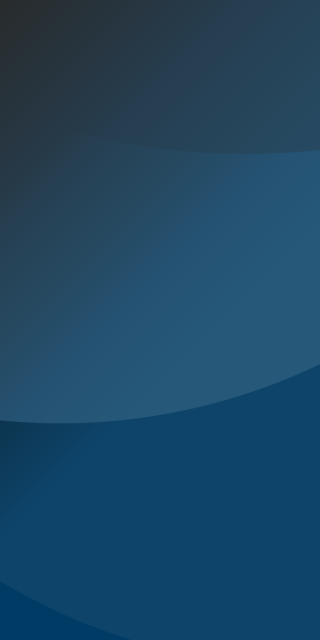
Give the GLSL for this background, as a WebGL 2 fragment shader.

```glsl
#version 300 es
precision highp float;
// Calm blue backdrop of broad overlapping discs hanging from above.
// Every layer is shaded by one diagonal ramp from the upper left corner,
// and signed circle distances give the smooth curved borders.

uniform vec2 u_resolution;
out vec4 outColor;

const vec3 CHARCOAL   = vec3(0.157, 0.169, 0.173);
const vec3 SLATE      = vec3(0.149, 0.235, 0.300);
const vec3 DUSK       = vec3(0.148, 0.288, 0.380);
const vec3 STEEL      = vec3(0.143, 0.322, 0.449);
const vec3 HAZE       = vec3(0.145, 0.347, 0.475);
const vec3 DEEP_TEAL  = vec3(0.048, 0.207, 0.310);
const vec3 OCEAN      = vec3(0.054, 0.268, 0.417);
const vec3 NAVY       = vec3(0.000, 0.231, 0.400);

// Linear step between two positions on the diagonal.
float ramp(float from, float to, float t) {
    return clamp((t - from) / (to - from), 0.0, 1.0);
}

// Antialiased coverage of a disc; pixel is one pixel in canvas units.
float disc(vec2 p, vec2 center, float radius, float pixel) {
    float d = length(p - center) - radius;
    return 1.0 - smoothstep(-0.75 * pixel, 0.75 * pixel, d);
}

// Shared dark end of the two upper layers.
vec3 shadow(float t) {
    return mix(CHARCOAL, SLATE, ramp(0.0, 0.72, t));
}

vec3 upperShade(float t) {
    return mix(shadow(t), DUSK, ramp(0.66, 1.36, t));
}

vec3 middleShade(float t) {
    vec3 color = mix(shadow(t), DUSK, ramp(0.62, 1.08, t));
    color = mix(color, STEEL, ramp(1.08, 1.36, t));
    return mix(color, HAZE, ramp(1.36, 1.72, t));
}

vec3 lowerShade(float t) {
    return mix(DEEP_TEAL, OCEAN, ramp(1.31, 1.70, t));
}

void main() {
    // Width spans 0..1 and height 0..2, with the aspect kept by scaling.
    vec2 p = gl_FragCoord.xy / u_resolution * vec2(1.0, 2.0);
    float pixel = 1.0 / u_resolution.x;
    float diagonal = p.x + 2.0 - p.y;

    // Layers from the lowest corner up to the top disc.
    vec3 color = NAVY;
    color = mix(color, lowerShade(diagonal), disc(p, vec2(0.987, 1.839), 1.927, pixel));
    color = mix(color, middleShade(diagonal), disc(p, vec2(0.187, 2.555), 1.878, pixel));
    color = mix(color, upperShade(diagonal), disc(p, vec2(0.768, 3.680), 2.161, pixel));

    outColor = vec4(color, 1.0);
}
```
